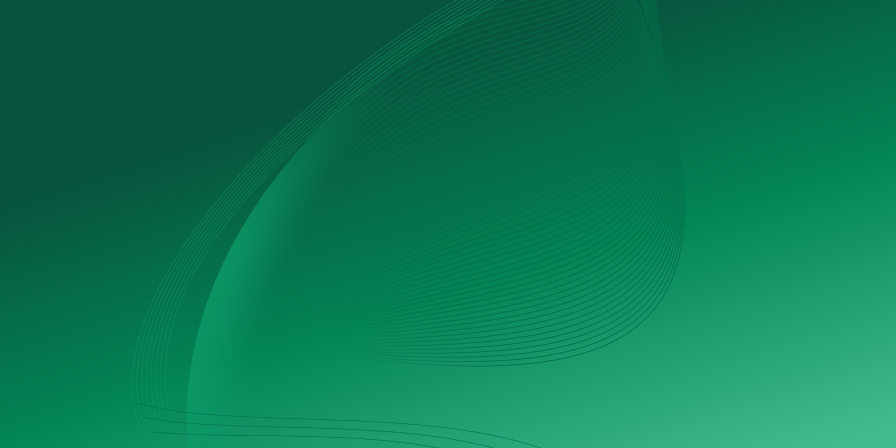
Give the GLSL for this background, as a Shadertoy shader.

```glsl
// A diagonal green gradient crossed by a leaf-shaped sheet of fine wavy lines.
// Each line family blends two Bezier curves; a pixel is mapped back to its
// place along (u) and across (k) the blend, so every line is a level of k.

const vec3 DARK_GREEN  = vec3(0.03, 0.325, 0.24);
const vec3 MID_GREEN   = vec3(0.01, 0.52, 0.33);
const vec3 LIGHT_GREEN = vec3(0.26, 0.74, 0.56);
const vec3 LINE_GREEN  = vec3(0.01, 0.43, 0.29);
const vec3 GLOW_GREEN  = vec3(0.05, 0.60, 0.40);
const vec3 GRADIENT_STOPS = vec3(0.45, 0.98, 1.60);
const float GRADIENT_TILT = 0.32;
const float HALF_WIDTH = 0.0012;
const float LEAF_GAPS  = 60.0;
const float OUTER_GAPS = 7.0;
const float BASE_GAPS  = 2.0;
const int SCAN_STEPS = 40;

struct Curve { vec2 a, b, c, d; };

// Boundary curves in units of canvas height
const Curve LEAF_TOP = Curve(vec2(1.432, 1.443), vec2(1.510, 0.661), vec2(0.859, 1.391), vec2(0.521, 0.323));
const Curve LEAF_LOW = Curve(vec2(1.419, 1.026), vec2(1.719, 0.193), vec2(1.380, 0.115), vec2(0.651, 0.219));
const Curve FOLD_EDGE = Curve(vec2(1.120, 1.013), vec2(0.625, 0.753), vec2(0.378, 0.349), vec2(0.422, -0.016));
const Curve FOLD_FADE = Curve(vec2(1.159, 1.013), vec2(0.781, 0.753), vec2(0.586, 0.375), vec2(0.560, -0.029));
const Curve OUTER_LEFT = Curve(vec2(1.042, 1.013), vec2(0.599, 0.766), vec2(0.130, 0.245), vec2(0.352, -0.016));
const Curve OUTER_RIGHT = Curve(vec2(1.146, 1.013), vec2(0.651, 0.740), vec2(0.221, 0.323), vec2(0.417, -0.016));
const Curve BASE_TOP = Curve(vec2(0.299, 0.102), vec2(0.521, 0.036), vec2(0.964, 0.102), vec2(1.250, -0.016));
const Curve BASE_LOW = Curve(vec2(0.339, 0.036), vec2(0.547, 0.016), vec2(0.859, 0.049), vec2(1.094, -0.029));

struct Hit { float u, k, span, found; };

float cross2(vec2 a, vec2 b) { return a.x * b.y - a.y * b.x; }

vec2 point(Curve q, float t) {
    float s = 1.0 - t;
    return s * s * (s * q.a + 3.0 * t * q.b) + t * t * (3.0 * s * q.c + t * q.d);
}

vec2 tangent(Curve q, float t) {
    float s = 1.0 - t;
    return 3.0 * (s * s * (q.b - q.a) + 2.0 * s * t * (q.c - q.b) + t * t * (q.d - q.c));
}

// Signed side of p against the ruling that joins both curves at u
float side(vec2 p, Curve from, Curve to, float u) {
    vec2 start = point(from, u);
    return cross2(p - start, point(to, u) - start);
}

// Find the ruling through p, then polish u and k with one Newton step
Hit locate(vec2 p, Curve from, Curve to) {
    float before = side(p, from, to, 0.0);
    for (int i = 1; i <= SCAN_STEPS; i++) {
        float u = float(i) / float(SCAN_STEPS);
        float after = side(p, from, to, u);
        if (before * after <= 0.0 && before != after) {
            u -= after / (after - before) / float(SCAN_STEPS);
            vec2 start = point(from, u);
            vec2 across = point(to, u) - start;
            float k = dot(p - start, across) / max(dot(across, across), 1e-6);
            vec2 along = mix(tangent(from, u), tangent(to, u), k);
            float area = cross2(along, across);
            vec2 rest = p - start - k * across;
            if (abs(area) > 1e-4) k += cross2(along, rest) / area;
            if (k > -0.03 && k < 1.03)
                return Hit(u, k, abs(area) / max(length(along), 1e-4), 1.0);
        }
        before = after;
    }
    return Hit(0.0, 0.0, 0.0, 0.0);
}

// Coverage of the evenly spaced lines between two curves
float lines(Hit h, float gaps, float px) {
    float level = clamp(round(h.k * gaps), 0.0, gaps);
    float dist = abs(h.k - level / gaps) * h.span;
    float radius = max(HALF_WIDTH, 0.5 * px);
    float ink = 1.0 - smoothstep(radius - 0.5 * px, radius + 0.5 * px, dist);
    float crowding = clamp(h.span / gaps / (2.0 * px), 0.0, 1.0);
    return h.found * ink * min(1.0, 2.0 * HALF_WIDTH / px) * crowding;
}

// Antialiased fill between two curves
float fill(Hit h, float px) {
    float inset = min(h.k, 1.0 - h.k) * h.span;
    return h.found * clamp(inset / px + 0.5, 0.0, 1.0);
}

void mainImage(out vec4 fragColor, in vec2 fragCoord) {
    float px = 1.0 / iResolution.y;
    vec2 p = fragCoord * px;

    // Tilted three-stop gradient
    float depth = 1.0 - p.y + GRADIENT_TILT * p.x;
    vec3 stops = GRADIENT_STOPS;
    vec3 color = mix(DARK_GREEN, MID_GREEN, clamp((depth - stops.x) / (stops.y - stops.x), 0.0, 1.0));
    color = mix(color, LIGHT_GREEN, clamp((depth - stops.y) / (stops.z - stops.y), 0.0, 1.0));

    // Leaf veil, brighter towards its upper right edge
    Hit leaf = locate(p, LEAF_TOP, LEAF_LOW);
    float veil = 0.10 + 0.35 * (1.0 - smoothstep(0.0, 0.4, leaf.u));
    veil *= smoothstep(0.4, 0.9, p.y) * (1.0 - smoothstep(0.7, 0.95, leaf.u));
    color = mix(color, LINE_GREEN, veil * fill(leaf, px));

    // Glowing fold along the left edge
    Hit fold = locate(p, FOLD_EDGE, FOLD_FADE);
    float glow = (1.0 - smoothstep(0.0, 1.0, fold.k)) * smoothstep(0.15, 0.65, fold.u);
    color = mix(color, GLOW_GREEN, 0.85 * glow * fill(fold, px));

    // Line families
    float leafInk = lines(leaf, LEAF_GAPS, px) * (1.0 - smoothstep(0.75, 0.97, leaf.u));
    color = mix(color, LINE_GREEN, 0.75 * leafInk);
    float outerInk = lines(locate(p, OUTER_LEFT, OUTER_RIGHT), OUTER_GAPS, px);
    color = mix(color, GLOW_GREEN, 0.40 * outerInk);
    float baseInk = lines(locate(p, BASE_TOP, BASE_LOW), BASE_GAPS, px);
    color = mix(color, LINE_GREEN, 0.55 * baseInk);

    fragColor = vec4(color, 1.0);
}
```
